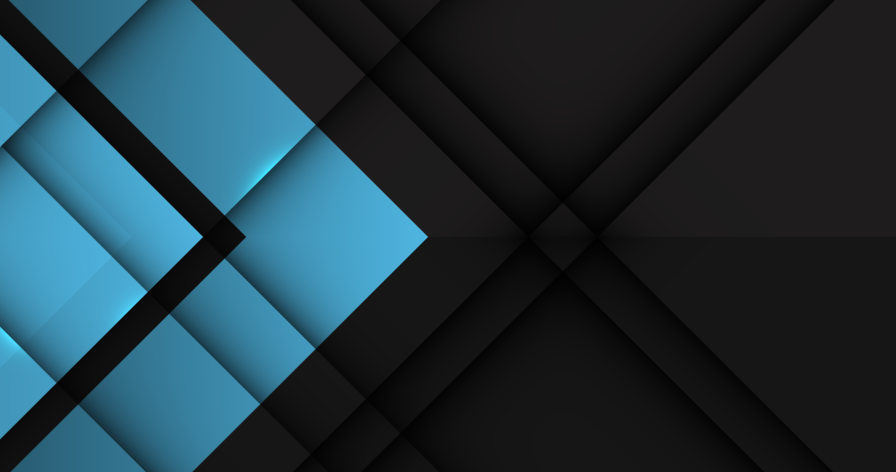
Give the GLSL for this background, as a WebGL 1 fragment shader.

```glsl
precision highp float;

uniform vec2 u_resolution;

// Coverage of the side where d is negative
float fill(float d) {
  float w = 1.2 / u_resolution.y;
  return 1.0 - smoothstep(-w, w, d);
}

// Darkening on the positive side of an edge, fading with distance
float shadow(float d, float strength, float reach) {
  return 1.0 - strength * fill(-d) * exp(-max(d, 0.0) / reach);
}

// Light gathered just inside an edge, centred along its length
float edgeGlow(float d, float along, float span) {
  return fill(d) * exp(min(d, 0.0) / 0.022) * exp(-along * along / (span * span));
}

void main() {
  vec2 p = gl_FragCoord.xy / u_resolution * vec2(1.892, 1.0) - vec2(0.0, 0.498);

  // Diagonal axes, and their versions mirrored about the middle
  float rise = p.x - p.y;
  float fall = p.x + p.y;
  float arrow = p.x + abs(p.y);
  float wedge = p.x - abs(p.y);

  // Charcoal ground, lighter in the upper half
  vec3 color = mix(vec3(0.086), vec3(0.116, 0.109, 0.111), fill(-p.y));

  // Two crossing pairs of folded strips
  for (int i = 0; i < 2; i++) {
    float tip = 1.116 + 0.145 * float(i);
    color *= shadow(arrow - tip, 0.82, 0.065);
    color *= shadow(tip - wedge, 0.82, 0.065);
  }

  // Large blue arrow
  vec3 blue = vec3(0.31, 0.715, 0.885);
  color = mix(color, blue * min(0.49 + 0.56 * p.x, 1.0), fill(arrow - 0.904));

  // Black chevron, shaded by the arrow above it
  vec3 band = vec3(0.07) * shadow(arrow - 0.429, 0.5, 0.05);
  color = mix(color, band, fill(arrow - 0.52));

  // Inner arrow with a faint overlay
  float inner = fill(arrow - 0.429);
  vec3 innerBlue = blue * mix(0.82, 1.0, clamp(p.x / 0.43, 0.0, 1.0));
  innerBlue *= 1.0 + 0.06 * fill(arrow - 0.278);
  color = mix(color, innerBlue, inner);

  // Shadows between overlapping panels
  color *= shadow(wedge - 0.429, 0.65, 0.06);
  color *= shadow(wedge + 0.19, 0.6, 0.06);
  color *= mix(1.0, shadow(fall - 0.195, 0.6, 0.06), fill(-0.19 - rise));

  // Cyan highlights along three edges
  float outerGlow = edgeGlow(rise - 0.429, fall - 0.70, 0.10) * fill(0.52 - fall);
  float lowerGlow = edgeGlow(rise - 0.429, fall - 0.12, 0.07) * inner;
  float cornerGlow = edgeGlow(fall + 0.19, rise - 0.23, 0.07) * inner;
  color += vec3(0.03, 0.38, 0.36) * (outerGlow + 0.5 * lowerGlow + 0.8 * cornerGlow);

  gl_FragColor = vec4(color, 1.0);
}
```
